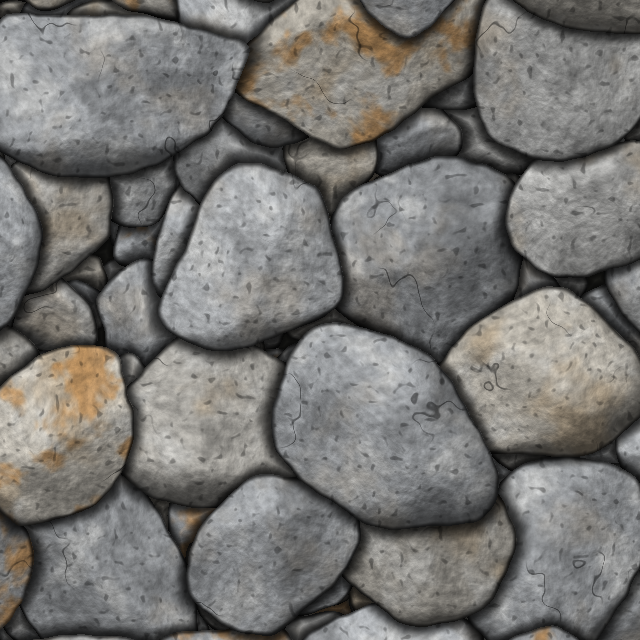
Give the GLSL for this texture, as a Shadertoy shader.

```glsl
// A heap of weathered grey boulders with smaller stones wedged in the dark gaps.

float hash(vec2 p) {
    vec3 q = fract(p.xyx * vec3(0.1031, 0.1030, 0.0973));
    q += dot(q, q.yzx + 33.33);
    return fract((q.x + q.y) * q.z);
}

float cornerSlope(vec2 cell, vec2 offset) {
    float a = 6.2832 * hash(cell);
    return dot(vec2(cos(a), sin(a)), offset);
}

float gradientNoise(vec2 p) {
    vec2 i = floor(p), f = p - i, e = vec2(1, 0);
    vec2 u = f * f * f * (f * (f * 6.0 - 15.0) + 10.0);
    float low = mix(cornerSlope(i, f), cornerSlope(i + e.xy, f - e.xy), u.x);
    float high = mix(cornerSlope(i + e.yx, f - e.yx), cornerSlope(i + 1.0, f - 1.0), u.x);
    return 1.4 * mix(low, high, u.y);
}

float fbm(vec2 p) {
    float sum = 0.0, amp = 0.5;
    for (int i = 0; i < 4; i++) {
        sum += amp * gradientNoise(p);
        p = mat2(1.6, 1.2, -1.2, 1.6) * p + 5.7;
        amp *= 0.55;
    }
    return sum;
}

vec2 stoneSeed(vec2 id, float cells) { return id + cells * 17.0; }

// Radius of a stone in canvas units
float stoneSize(vec2 seed, float cells) { return mix(0.52, 0.76, hash(seed + 2.3)) / cells; }

// Canvas point in the turned, stretched frame of one stone
vec2 stoneSpace(vec2 p, vec2 id, float cells) {
    vec2 seed = stoneSeed(id, cells);
    vec2 centre = id + 0.25 + 0.5 * vec2(hash(seed + 7.1), hash(seed + 13.7));
    float a = 6.2832 * hash(seed + 21.9);
    vec2 q = mat2(cos(a), -sin(a), sin(a), cos(a)) * (p - centre / cells);
    return q * vec2(0.9, 1.0 + 0.3 * hash(seed + 4.6)) / stoneSize(seed, cells);
}

// Rounded polygon: smooth maximum of seven half planes
float stoneShape(vec2 q, vec2 seed) {
    float sum = 0.0;
    for (int i = 0; i < 7; i++) {
        float k = float(i), h = hash(seed + k * 7.31 + 31.0);
        float a = (k + 0.7 * h) * 0.8976;
        float reach = 0.78 + 0.32 * fract(h * 37.0);
        sum += exp(10.0 * (dot(q, vec2(cos(a), sin(a))) - reach));
    }
    return log(sum) / 10.0;
}

// Dome cut by three broken faces, with fine surface relief
float stoneHeight(vec2 p, vec2 id, float cells) {
    vec2 seed = stoneSeed(id, cells), q = stoneSpace(p, id, cells);
    float u = clamp(-stoneShape(q, seed), 0.0, 1.0);
    float h = 0.72 * sqrt(u * (2.0 - u) + 0.012);
    for (int i = 0; i < 3; i++) {
        float r = hash(seed + float(i) * 9.17 + 3.3);
        float a = 6.2832 * r;
        float face = 0.47 + 0.25 * fract(r * 53.0) + 0.5 * dot(q, vec2(cos(a), sin(a)));
        float blend = max(0.1 - abs(h - face), 0.0);
        h = min(h, face) - blend * blend * 2.5;
    }
    return h * stoneSize(seed, cells) + 0.004 * fbm(p * 19.0 + seed) + 0.0009 * fbm(p * 85.0);
}

vec3 stoneColor(vec2 p, vec2 q, vec2 seed) {
    float warmth = smoothstep(0.45, 1.0, hash(seed + 41.3));
    vec3 c = mix(vec3(0.58, 0.59, 0.60), vec3(0.66, 0.64, 0.60), warmth);
    c *= mix(0.88, 1.1, hash(seed + 52.1));
    float patches = fbm(p * 9.0 + seed * 3.7);
    c = mix(c, vec3(0.73, 0.73, 0.72), 0.55 * smoothstep(0.0, 0.3, patches));
    c *= 1.0 - 0.2 * smoothstep(0.05, 0.4, -patches);
    float stain = fbm(p * 6.0 + seed * 5.1 + 8.0);
    c = mix(c, vec3(0.63, 0.56, 0.46), (0.25 + 0.45 * warmth) * smoothstep(0.05, 0.4, stain));
    float rust = step(0.84, hash(seed + 61.7)) * smoothstep(-0.02, 0.3, fbm(p * 11.0 + seed));
    c = mix(c, vec3(0.66, 0.47, 0.26), 0.7 * rust);
    // Bedding streaks, mineral grain, pits and hairline cracks
    c *= 1.0 + 0.13 * fbm(q * vec2(2.0, 8.0) + seed) + 0.26 * fbm(p * 65.0);
    c *= 1.0 - 0.3 * smoothstep(0.4, 0.7, gradientNoise(p * 75.0 + 3.0));
    float crack = abs(fbm(p * 5.0 + seed * 2.3));
    float broken = smoothstep(0.1, 0.4, gradientNoise(p * 7.0 + seed));
    return c * (1.0 - 0.4 * broken * smoothstep(0.012, 0.002, crack));
}

void mainImage(out vec4 fragColor, in vec2 fragCoord) {
    vec2 p = fragCoord / iResolution.y;
    p += 0.014 * vec2(gradientNoise(p * 7.0), gradientNoise(p * 7.0 + 40.0));
    p += 0.003 * vec2(gradientNoise(p * 32.0), gradientNoise(p * 32.0 + 20.0));

    // Find the uppermost stone; larger stones lie over smaller ones
    float dist[27], rank[27];
    float topRank = -1.0, topDist = 0.0, topCells = 4.0;
    vec2 topId = vec2(0);
    for (int i = 0; i < 27; i++) {
        int layer = i / 9;
        float cells = layer == 0 ? 13.0 : layer == 1 ? 7.0 : 4.0;
        vec2 id = floor(p * cells) + vec2(i % 3, (i / 3) % 3) - 1.0;
        vec2 seed = stoneSeed(id, cells);
        dist[i] = stoneShape(stoneSpace(p, id, cells), seed) * stoneSize(seed, cells);
        rank[i] = float(layer) + hash(seed + 71.9);
        if (dist[i] < 0.0 && rank[i] > topRank) {
            topRank = rank[i]; topDist = dist[i]; topCells = cells; topId = id;
        }
    }

    // Contact shadow from every stone lying above
    float shadow = 1.0;
    for (int i = 0; i < 27; i++)
        if (rank[i] > topRank) shadow = min(shadow, mix(0.24, 1.0, smoothstep(-0.001, 0.024, dist[i])));

    vec3 color = vec3(0.17, 0.17, 0.155) * (1.0 + 0.5 * fbm(p * 40.0));
    if (topRank >= 0.0) {
        vec2 e = vec2(0.0015, 0), seed = stoneSeed(topId, topCells);
        float h = stoneHeight(p, topId, topCells);
        vec2 slope = vec2(stoneHeight(p + e, topId, topCells), stoneHeight(p + e.yx, topId, topCells)) - h;
        vec3 normal = normalize(vec3(-slope / e.x, 1.0));
        float light = 0.4 + 0.72 * max(dot(normal, normalize(vec3(-0.2, 0.5, 0.85))), 0.0);
        float rim = mix(0.35, 1.0, smoothstep(0.0, 0.007, -topDist));
        color = stoneColor(p, stoneSpace(p, topId, topCells), seed) * light * rim;
    }
    fragColor = vec4(clamp(color * shadow, 0.0, 1.0), 1.0);
}
```
